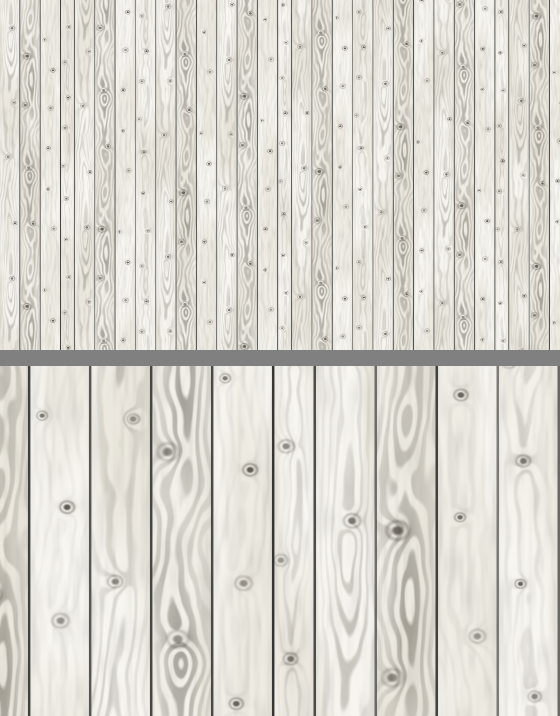
Top, the full canvas; bottom, a detail of the centre.
Give the GLSL for this texture, as a Shadertoy shader.

```glsl
const float NARROW = 0.0396;    // width of the slim board opening each group
const float BOARD = 0.0581;     // width of the ten other boards
const float GROUP = 0.6206;     // one slim board plus ten wide ones
const float GROUP_START = 0.1729;
const float LENGTH = 0.715;     // vertical repeat of the grain

const vec3 WHITEWASH = vec3(0.975, 0.967, 0.948);
const vec3 CREAM = vec3(0.925, 0.910, 0.872);
const vec3 GRAIN = vec3(0.46, 0.445, 0.405);
const vec3 KNOT = vec3(0.27, 0.25, 0.22);
const vec3 GAP = vec3(0.20, 0.20, 0.19);

float hash(vec2 p) {
    return fract(sin(dot(p, vec2(127.1, 311.7))) * 43758.5453);
}

// Value noise whose lattice wraps vertically after the given number of rows
float wrapNoise(vec2 p, float rows, float seed) {
    vec2 cell = floor(p);
    vec2 f = fract(p);
    f = f * f * (3.0 - 2.0 * f);
    float y0 = mod(cell.y, rows) + seed * 57.0;
    float y1 = mod(cell.y + 1.0, rows) + seed * 57.0;
    float low = mix(hash(vec2(cell.x, y0)), hash(vec2(cell.x + 1.0, y0)), f.x);
    float high = mix(hash(vec2(cell.x, y1)), hash(vec2(cell.x + 1.0, y1)), f.x);
    return mix(low, high, f.y);
}

// Returns offset from the board centre, half width, index in group, group number
vec4 findBoard(float x) {
    float group = floor((x - GROUP_START) / GROUP);
    float q = x - GROUP_START - group * GROUP;
    if (q < NARROW) return vec4(q - 0.5 * NARROW, 0.5 * NARROW, 0.0, group);
    float index = min(floor((q - NARROW) / BOARD), 9.0);
    float offset = q - NARROW - (index + 0.5) * BOARD;
    return vec4(offset, 0.5 * BOARD, index + 1.0, group);
}

// Knots of one board: x is darkness, y is the bulge they give to the grain
vec2 knots(float x, float v, float halfWidth, float seed, int count, float size) {
    vec2 result = vec2(0.0);
    for (int k = 0; k < count; k++) {
        vec2 key = vec2(float(k) + 3.0, seed * 7.0 + 11.0);
        float side = (hash(key) - 0.5) * 1.3 * halfWidth;
        float rise = (float(k) + 0.8 * hash(key + 5.3)) / float(count);
        vec2 d = vec2(x - side, (fract(v - rise + 0.5) - 0.5) * LENGTH);
        float radius = size * mix(0.55, 1.2, hash(key + 9.1));
        float r = length(d * vec2(1.0, 1.2)) / radius;
        float core = 1.0 - smoothstep(0.35, 1.1, r);
        float ring = 0.35 * exp(-9.0 * (r - 1.5) * (r - 1.5));
        float smear = 0.25 * exp(-length((d - vec2(0.7, 0.4) * radius) / radius));
        result.x = max(result.x, max(core, ring + smear) * mix(0.5, 1.0, hash(key + 2.7)));
        result.y += exp(-0.18 * r * r);
    }
    return result;
}

// Contour lines of a grain field, softened to the sampling rate
float contours(float field, float width) {
    float rate = fwidth(field);
    float t = abs(fract(field) - 0.5) * 2.0;
    float soft = rate + 0.15;
    float line = 1.0 - smoothstep(width - soft, width + soft, t);
    return mix(line, width, smoothstep(0.45, 1.0, rate));
}

void mainImage(out vec4 fragColor, in vec2 fragCoord) {
    vec2 uv = fragCoord / iResolution.y;
    float pixel = 1.0 / iResolution.y;

    // Board layout; kinds are 0 fine, 1 arched, 2 bold, 3 pale
    vec4 board = findBoard(uv.x);
    float x = board.x;
    float halfWidth = board.y;
    float id = board.z + 11.0 * board.w;
    int kind = int(board.z < 8.0 ? mod(board.z, 4.0) : board.z - 7.0);
    float seed = float(kind) + 1.0;
    float v = uv.y / LENGTH + hash(vec2(id, 4.7));
    float across = x / halfWidth;

    // Per-kind character
    float rows = vec4(9.0, 5.0, 13.0, 4.0)[kind];
    float swell = vec4(1.5, 4.5, 3.2, 1.5)[kind];
    float strength = vec4(0.26, 0.42, 0.66, 0.10)[kind];
    float lineWidth = vec4(0.35, 0.36, 0.50, 0.35)[kind];
    float spread = vec4(5.0, 2.2, 1.9, 0.6)[kind];
    float knotSize = vec4(0.0042, 0.0050, 0.0075, 0.0046)[kind];
    int knotCount = int(vec4(7.0, 4.0, 4.0, 6.0)[kind]);

    // Ridge along the board: eyes at its dips, arches between them
    vec2 knot = knots(x, v, halfWidth, seed, knotCount, knotSize);
    float centre = 0.7 * (wrapNoise(vec2(0.5, v * 7.0), 7.0, seed + 4.0) - 0.5);
    float bend = across - centre;
    float field = 3.2 * sqrt(bend * bend + 0.04);
    field += swell * wrapNoise(vec2(across * 0.7 + 3.0, v * rows), rows, seed);
    field += 0.5 * wrapNoise(vec2(across * 3.0, v * 30.0), 30.0, seed + 8.0);
    field += 1.4 * knot.y;
    float heart = exp(-spread * bend * bend);
    float fade = mix(0.35, 1.0, wrapNoise(vec2(across + 2.0, v * 6.0), 6.0, seed + 12.0));
    float grain = contours(field, lineWidth) * strength * fade * mix(0.18, 1.0, heart);

    // Whitewash patches, fibres and a slight edge shade
    float patchy = wrapNoise(vec2(across * 0.8 + id * 5.0, v * 4.0), 4.0, 17.0);
    float tone = smoothstep(0.2, 0.8, patchy) + vec4(0.1, 0.0, -0.35, 0.25)[kind];
    vec3 color = mix(CREAM, WHITEWASH, clamp(tone, 0.0, 1.0));
    float fibre = wrapNoise(vec2(uv.x * 260.0, v * 24.0), 24.0, 21.0);
    color *= 1.0 - 0.065 * fibre * fibre - 0.04 * pow(abs(across), 6.0);

    color = mix(color, GRAIN, grain);
    color = mix(color, KNOT, 0.85 * knot.x);

    // Dark joints of uneven depth
    float edge = halfWidth - abs(x);
    float joint = 1.0 - smoothstep(0.0012 - 0.6 * pixel, 0.0012 + 0.6 * pixel, edge);
    float edgeId = floor(id + 0.5) + step(0.0, x);
    float depth = mix(0.6, 1.0, hash(vec2(mod(edgeId, 11.0), 8.3)));
    color = mix(color, GAP, joint * depth);

    fragColor = vec4(color, 1.0);
}
```
